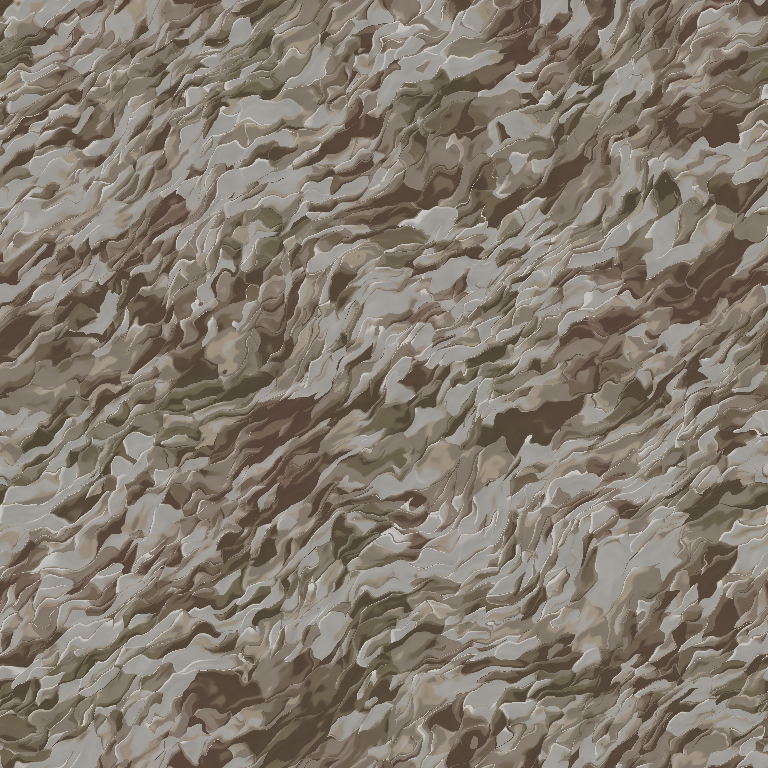
Write a WebGL 2 fragment shader that draws this texture.

```glsl
#version 300 es
precision highp float;

uniform vec2 u_resolution;
out vec4 fragColor;

const vec3 SHADOW = vec3(0.335, 0.28, 0.228);
const vec3 UMBER = vec3(0.43, 0.38, 0.31);
const vec3 STONE = vec3(0.51, 0.47, 0.42);
const vec3 SAND = vec3(0.61, 0.56, 0.49);
const vec3 PALE = vec3(0.62, 0.61, 0.59);
const vec3 GLINT = vec3(0.78, 0.765, 0.75);

vec3 hash3(vec2 cell, float seed) {
    uvec3 v = uvec3(ivec3(vec3(cell, seed))) * 1664525u + 1013904223u;
    v.x += v.y * v.z; v.y += v.z * v.x; v.z += v.x * v.y;
    v ^= v >> 16u;
    v.x += v.y * v.z; v.y += v.z * v.x; v.z += v.x * v.y;
    return vec3(v >> 8u) / 16777216.0;
}

// Leaning lattice: rows climb by lean / count.y across the canvas.
vec2 leanGrid(vec2 uv, vec2 count, float lean) {
    return uv * count - vec2(0.0, lean * uv.x);
}

// Brings a lattice cell back to its representative inside one tile.
vec2 wrapCell(vec2 cell, vec2 count, float lean) {
    float turns = floor((cell.x + 0.5) / count.x);
    cell += turns * vec2(-count.x, lean);
    cell.y -= count.y * floor((cell.y + 0.5) / count.y);
    return cell;
}

float cornerSlope(vec2 cell, vec2 offset, vec2 count, float lean, float seed) {
    float angle = 6.28319 * hash3(wrapCell(cell + offset, count, lean), seed).x;
    return angle;
}

float gradientNoise(vec2 uv, vec2 count, float lean, float seed) {
    vec2 q = leanGrid(uv, count, lean);
    vec2 cell = floor(q);
    vec2 f = q - cell;
    vec2 s = f * f * f * (f * (f * 6.0 - 15.0) + 10.0);
    float total = 0.0;
    for (int j = 0; j < 2; j++) {
        for (int i = 0; i < 2; i++) {
            vec2 corner = vec2(i, j);
            float angle = cornerSlope(cell, corner, count, lean, seed);
            vec2 weight = mix(1.0 - s, s, corner);
            total += weight.x * weight.y * dot(vec2(cos(angle), sin(angle)), f - corner);
        }
    }
    return 1.5 * total;
}

// Broken plates: x shade, y lift, z distance to the edge, w how far the edge faces the light.
vec4 shards(vec2 uv, vec2 count, float lean, float seed, float soft) {
    vec2 q = leanGrid(uv, count, lean);
    vec2 base = floor(q);
    float near = 9.0, next = 9.0;
    vec2 nearCentre = vec2(0.0), nextCentre = vec2(0.0);
    vec2 nearLook = vec2(0.0), nextLook = vec2(0.0);
    for (int j = -1; j <= 1; j++) {
        for (int i = -1; i <= 1; i++) {
            vec2 cell = base + vec2(i, j);
            vec2 home = wrapCell(cell, count, lean);
            vec3 place = hash3(home, seed);
            vec3 form = hash3(home, seed + 50.0);
            vec2 centre = cell + 0.1 + 0.8 * place.xy - q;
            vec2 skewed = centre + vec2(0.0, centre.x * (form.z - 0.5) * 0.8);
            float reach = length(skewed) - 0.2 * place.z;
            float tilt = dot(centre, form.yx - 0.5);
            vec2 look = vec2(form.x * 2.0 - 1.0 + 0.6 * tilt, form.y);
            if (reach < near) {
                next = near; nextCentre = nearCentre; nextLook = nearLook;
                near = reach; nearCentre = centre; nearLook = look;
            } else if (reach < next) {
                next = reach; nextCentre = centre; nextLook = look;
            }
        }
    }
    float edge = 0.5 * (next - near) / count.y;
    vec2 look = mix(nextLook, nearLook, 0.5 + 0.5 * smoothstep(0.0, soft, edge));
    float facing = dot(normalize(nextCentre - nearCentre + 1e-4), vec2(-0.4, 0.917));
    return vec4(look, edge, facing);
}

void main() {
    vec2 uv = gl_FragCoord.xy / u_resolution;
    float soft = max(0.0012, 0.8 / u_resolution.y);

    // Bend the lattice so that the plates curve and chip
    vec2 bend = vec2(gradientNoise(uv, vec2(5.0), 0.0, 1.0), gradientNoise(uv, vec2(5.0), 0.0, 2.0));
    vec2 chip = vec2(gradientNoise(uv, vec2(26.0), 13.0, 3.0), gradientNoise(uv, vec2(26.0), 13.0, 4.0));
    vec2 nick = vec2(gradientNoise(uv, vec2(64.0), 20.0, 5.0), gradientNoise(uv, vec2(64.0), 20.0, 6.0));
    vec2 p = uv + 0.035 * bend + 0.011 * chip + 0.0035 * nick;

    float broad = gradientNoise(uv, vec2(4.0, 6.0), 2.0, 7.0);
    float crumble = gradientNoise(uv, vec2(6.0, 8.0), 4.0, 8.0);
    float streak = gradientNoise(p, vec2(22.0, 52.0), 28.0, 9.0);
    float grain = gradientNoise(p, vec2(58.0, 110.0), 60.0, 10.0);

    // Slabs, with smaller flakes and crumbs lying over them
    vec4 plate = shards(p, vec2(9.0, 19.0), 8.0, 11.0, soft);
    vec4 flake = shards(p, vec2(19.0, 38.0), 19.0, 12.0, soft);
    vec4 crumb = shards(p, vec2(36.0, 64.0), 44.0, 13.0, soft);
    float flakeCut = 0.42 - 0.3 * broad;
    float crumbCut = 0.6 - 0.6 * crumble;
    plate = mix(plate, flake, smoothstep(flakeCut - 0.03, flakeCut + 0.03, flake.y));
    plate = mix(plate, crumb, smoothstep(crumbCut - 0.03, crumbCut + 0.03, crumb.y));

    // Lit upper rims and shaded undersides
    float rim = plate.w * exp(-plate.z / 0.0035);
    float tone = 0.9 * plate.x + 0.3 * broad + 0.45 * streak + 0.2 * grain + 0.5 * rim;

    vec3 colour = mix(SHADOW, UMBER, smoothstep(-0.68, -0.54, tone));
    colour = mix(colour, STONE, smoothstep(-0.34, -0.2, tone));
    colour = mix(colour, SAND, smoothstep(0.13, 0.23, tone));
    colour = mix(colour, PALE, smoothstep(0.31, 0.42, tone));

    // Rust and olive stains, strongest in the dark
    float stain = gradientNoise(uv, vec2(7.0), 3.0, 14.0);
    colour += stain * vec3(0.025, -0.008, 0.012) * (1.0 - smoothstep(-0.5, 0.6, tone));
    colour *= 1.0 + 0.05 * streak + 0.04 * grain;

    // Thin glints along the sharpest lit edges
    float line = 1.0 - smoothstep(0.0008, 0.0008 + 1.5 * soft, plate.z);
    float glint = line * smoothstep(0.1, 0.6, plate.w) * smoothstep(0.15, 0.6, tone);
    glint *= smoothstep(-0.25, 0.15, chip.x + 0.5 * broad);
    fragColor = vec4(mix(colour, GLINT, glint), 1.0);
}
```
